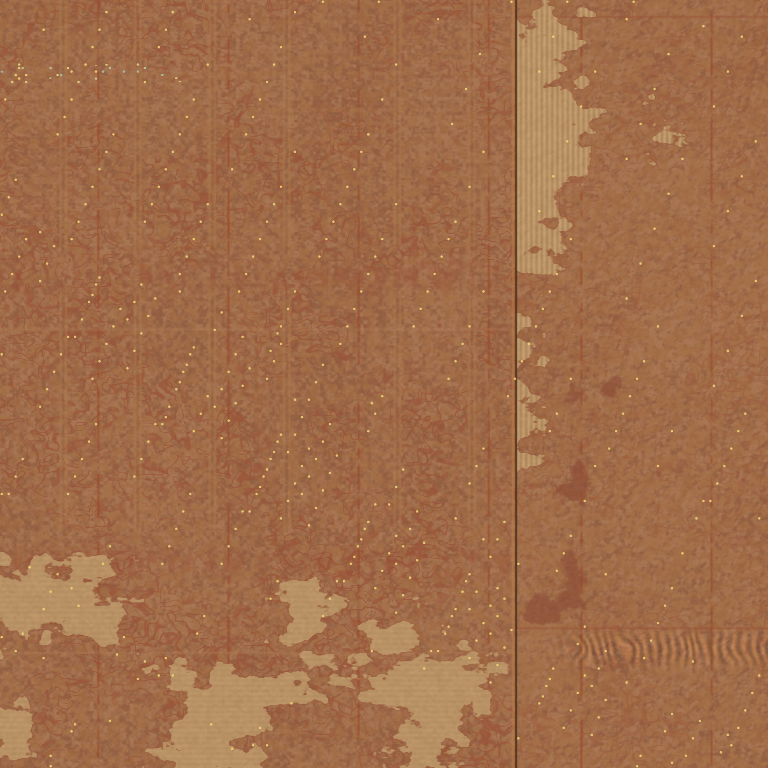
This texture is drawn by a Shadertoy shader. Its source:

```glsl
#define BROWN vec3(0.62, 0.42, 0.30)
#define TAN vec3(0.68, 0.485, 0.335)
#define OCHRE vec3(0.64, 0.43, 0.26)
#define UMBER vec3(0.55, 0.345, 0.235)
#define RUST vec3(0.60, 0.325, 0.22)
#define PALE vec3(0.73, 0.585, 0.405)
#define SEAM_X 0.671
#define GRAIN_SCALE 210.0
#define RAGGEDNESS 0.11
#define STRIPE_PITCH 0.0068

float hash(vec2 p) {
    return fract(sin(dot(p, vec2(127.1, 311.7))) * 43758.5453);
}

float noise(vec2 p) {
    vec2 i = floor(p), f = fract(p);
    f = f * f * (3.0 - 2.0 * f);
    return mix(mix(hash(i), hash(i + vec2(1, 0)), f.x),
               mix(hash(i + vec2(0, 1)), hash(i + vec2(1, 1)), f.x), f.y);
}

float fbm(vec2 p) {
    float sum = 0.0, amp = 0.533;
    for (int i = 0; i < 4; i++) {
        sum += amp * noise(p);
        p = p * 2.03 + 17.3;
        amp *= 0.5;
    }
    return sum;
}

float box(vec2 p, vec2 center, vec2 halfSize) {
    vec2 d = abs(p - center) - halfSize;
    return length(max(d, 0.0)) + min(max(d.x, d.y), 0.0);
}

// Soft line of half width w, never thinner than a pixel
float line(float x, float center, float w) {
    return 1.0 - smoothstep(0.0, w + 0.7 / iResolution.y, abs(x - center));
}

// Distance to the worn pale areas on either side of the seam
float wornLeft(vec2 p) {
    float d = box(p, vec2(0.05, 0.215), vec2(0.10, 0.048));
    d = min(d, box(p, vec2(0.40, 0.208), vec2(0.027, 0.04)));
    d = min(d, box(p, vec2(0.51, 0.165), vec2(0.028, 0.025)));
    d = min(d, box(p, vec2(0.53, 0.131), vec2(0.13, 0.012)));
    d = min(d, box(p, vec2(0.0, 0.05), vec2(0.03, 0.018)));
    float low = box(p, vec2(0.435, 0.055), vec2(0.215, 0.072));
    low = max(low, 0.10 - length((p - vec2(0.43, 0.025)) * vec2(1.0, 1.15)));
    low = max(low, 0.13 - 0.55 * p.x - p.y);
    return min(d, max(low, p.x - 0.56 - 0.9 * p.y));
}

float wornRight(vec2 p) {
    float width = mix(0.035, 0.075, smoothstep(0.64, 0.78, p.y));
    float d = box(p, vec2(SEAM_X, 0.81), vec2(width, 0.165));
    d = min(d, box(p, vec2(SEAM_X, 0.50), vec2(0.012, 0.10)));
    d = min(d, box(p, vec2(0.755, 0.835), vec2(0.012, 0.02)));
    return min(d, box(p, vec2(0.865, 0.84), vec2(0.012, 0.025)) + 0.006);
}

void mainImage(out vec4 fragColor, in vec2 fragCoord) {
    vec2 uv = fragCoord / iResolution.xy;
    float right = smoothstep(-0.5, 0.5, (uv.x - SEAM_X) * iResolution.x);
    float cloud = fbm(uv * 9.0);

    // Grain, drawn out diagonally on the right
    vec2 slanted = mat2(0.8, -0.6, 0.6, 0.8) * uv * vec2(0.9, 1.1);
    vec2 g = mix(uv, slanted, right) * GRAIN_SCALE;
    float grain = 0.6 * noise(g) + 0.4 * noise(g * 1.9 + 31.0);
    vec3 col = mix(UMBER, TAN, smoothstep(0.12, 0.82, grain + 0.35 * (cloud - 0.5) + 0.05 * right));
    col = mix(col, BROWN, 0.35);
    col = mix(col, OCHRE, 0.55 * smoothstep(0.45, 0.75, noise(g * 0.7 + 57.0) + 0.1 * right));

    // Curled rust flecks
    vec2 warp = vec2(noise(uv * 70.0), noise(uv * 70.0 + 9.0));
    float ridge = 1.0 - abs(2.0 * noise(uv * vec2(105.0, 140.0) + 2.0 * warp) - 1.0);
    float rusty = smoothstep(0.72, 0.98, ridge) * smoothstep(0.3, 0.65, fbm(uv * 16.0 + 4.0));
    rusty *= mix(0.75, 0.4, right);
    float bands = line(uv.y, 0.64, 0.03) + line(uv.y, 0.265, 0.03);
    rusty += 0.4 * (1.0 - right) * bands * smoothstep(0.4, 0.7, noise(uv * vec2(130.0, 50.0)));
    col = mix(col, RUST, clamp(rusty, 0.0, 1.0));

    // Dark red stains
    float stain = min(box(uv, vec2(0.748, 0.235), vec2(0.014, 0.03)),
                      box(uv, vec2(0.71, 0.205), vec2(0.02, 0.012)));
    stain = min(stain, box(uv, vec2(0.775, 0.49), vec2(0.025, 0.008)));
    stain = min(stain, box(uv, vec2(0.748, 0.37), vec2(0.01, 0.025)));
    stain += 0.07 * (fbm(uv * 50.0) - 0.5);
    col = mix(col, vec3(0.54, 0.29, 0.21), 0.6 * smoothstep(0.006, -0.006, stain));

    // Paired tan ribs in two tiers
    float tiers = max(smoothstep(0.66, 0.69, uv.y),
                      smoothstep(0.30, 0.32, uv.y) * smoothstep(0.63, 0.61, uv.y));
    for (int i = 0; i < 6; i++) {
        float x = 0.082 + 0.097 * float(i) + (i > 3 ? 0.047 : 0.0);
        float rib = line(uv.x, x - 0.003, 0.0025) + line(uv.x, x + 0.004, 0.002);
        col = mix(col, vec3(0.68, 0.47, 0.29), 0.5 * tiers * rib);
        col = mix(col, vec3(0.55, 0.39, 0.28), 0.3 * tiers * line(uv.x, x, 0.002));
    }

    // Thin rust rules and faint cross lines
    float start = mix(0.128, 0.757, right);
    float rule = abs(fract((uv.x - start) / 0.1695 + 0.5) - 0.5) * 0.1695;
    float broken = smoothstep(0.2, 0.65, noise(uv * vec2(20.0, 90.0)));
    col = mix(col, vec3(0.60, 0.29, 0.17), 0.65 * broken * line(rule, 0.0, 0.002));
    col = mix(col, TAN, 0.4 * (1.0 - right) * (line(uv.y, 0.571, 0.003) + line(uv.y, 0.15, 0.002)));
    col = mix(col, RUST, 0.5 * right * (line(uv.y, 0.182, 0.002) + line(uv.y, 0.978, 0.002)));

    // Rippled band at the lower right
    float ripple = sin(uv.x * 520.0 + 9.0 * noise(uv * 45.0) + 90.0 * uv.y);
    float rippleArea = smoothstep(0.70, 0.78, uv.x) * line(uv.y, 0.155, 0.035);
    col += rippleArea * ripple * vec3(0.10, 0.065, 0.035);

    // Worn pale areas with ragged rims and fine stripes
    float worn = mix(wornLeft(uv), wornRight(uv), right);
    worn += RAGGEDNESS * (fbm(uv * vec2(38.0, 55.0) + 3.0) - 0.5);
    float pale = smoothstep(0.003, -0.003, worn);
    float stripe = sin(6.2832 * mix(uv.y, uv.x, right) / STRIPE_PITCH);
    vec3 paleCol = PALE + 0.05 * (grain - 0.5) + stripe * mix(0.01, 0.04, right);
    col = mix(col, RUST, 0.3 * line(worn, 0.004, 0.006));
    col = mix(col, paleCol, 0.92 * pale);

    // Seam with a lit edge
    col = mix(col, vec3(0.74, 0.49, 0.27), 0.6 * line(uv.x, SEAM_X - 0.003, 0.002));
    col = mix(col, vec3(0.25, 0.15, 0.09), 0.85 * line(uv.x, SEAM_X + 0.001, 0.0015));

    // Rare bright glints, gathered in a row near the top
    vec2 cell = floor(uv * 220.0);
    float row = line(uv.y, 0.905, 0.014) * smoothstep(0.3, 0.27, uv.x);
    float chance = 0.0004 * (1.0 - right) + 0.13 * row * step(0.5, noise(uv * 25.0));
    float glint = step(hash(cell + 5.0), chance) * smoothstep(0.5, 0.2, length(fract(uv * 220.0) - 0.5));
    vec3 glintCol = mix(vec3(0.95, 0.85, 0.45), vec3(0.60, 0.78, 0.72), step(0.5, hash(cell + 8.0)) * row);
    fragColor = vec4(mix(col, glintCol, 0.85 * glint), 1.0);
}
```
